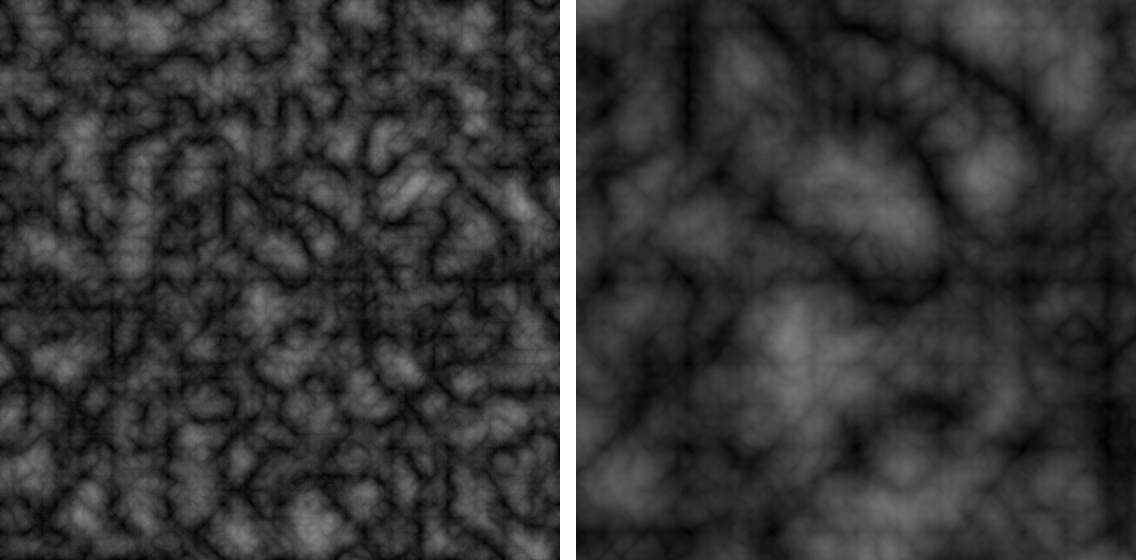
Left: the whole. Right: its middle third, enlarged.
This texture is drawn by a WebGL 1 fragment shader. Its source:

```glsl
precision highp float;
// Dark grey turbulence: folded gradient noise with soft bright blobs and black creases.
uniform vec2 u_resolution;

#define CELLS 10.0       // lattice cells across the canvas
#define OCTAVES 5
#define PERSISTENCE 0.5  // amplitude ratio between octaves
#define BRIGHTNESS 0.52

float hash(vec2 cell, float seed) {
  vec3 p = fract(vec3(cell.xyx) * vec3(0.1031, 0.1030, 0.0973) + seed * 0.137);
  p += dot(p, p.yzx + 33.33);
  return fract((p.x + p.y) * p.z);
}

// Projected cube-edge gradients: a third each diagonal, horizontal, vertical.
vec2 gradient(vec2 cell, float seed) {
  float pick = hash(cell, seed) * 3.0;
  float choice = floor(pick);
  vec2 signs = vec2(fract(pick) < 0.5 ? -1.0 : 1.0,
                    hash(cell + 57.0, seed) < 0.5 ? -1.0 : 1.0);
  vec2 axes = choice < 1.0 ? vec2(1.0)
            : choice < 2.0 ? vec2(1.0, 0.0) : vec2(0.0, 1.0);
  return signs * axes;
}

float corner(vec2 cell, vec2 local, vec2 offset, float seed) {
  return dot(gradient(cell + offset, seed), local - offset);
}

float gradientNoise(vec2 p, float seed) {
  vec2 cell = floor(p);
  vec2 f = p - cell;
  vec2 fade = f * f * f * (f * (f * 6.0 - 15.0) + 10.0);
  float bottom = mix(corner(cell, f, vec2(0.0, 0.0), seed),
                     corner(cell, f, vec2(1.0, 0.0), seed), fade.x);
  float top = mix(corner(cell, f, vec2(0.0, 1.0), seed),
                  corner(cell, f, vec2(1.0, 1.0), seed), fade.x);
  return mix(bottom, top, fade.y);
}

// Absolute value rounded over about one pixel, so creases stay smooth.
float softFold(float n, float width) {
  return sqrt(n * n + width * width);
}

float turbulence(vec2 p, float pixel) {
  float sum = 0.0;
  float amplitude = 1.0;
  for (int i = 0; i < OCTAVES; i++) {
    sum += amplitude * softFold(gradientNoise(p, float(i) + 1.0), 0.25 * pixel);
    p *= 2.0;
    pixel *= 2.0;
    amplitude *= PERSISTENCE;
  }
  return sum;
}

void main() {
  float side = min(u_resolution.x, u_resolution.y);
  vec2 p = gl_FragCoord.xy / side * CELLS;
  float grey = BRIGHTNESS * turbulence(p, CELLS / side);
  gl_FragColor = vec4(vec3(clamp(grey, 0.0, 1.0)), 1.0);
}
```
